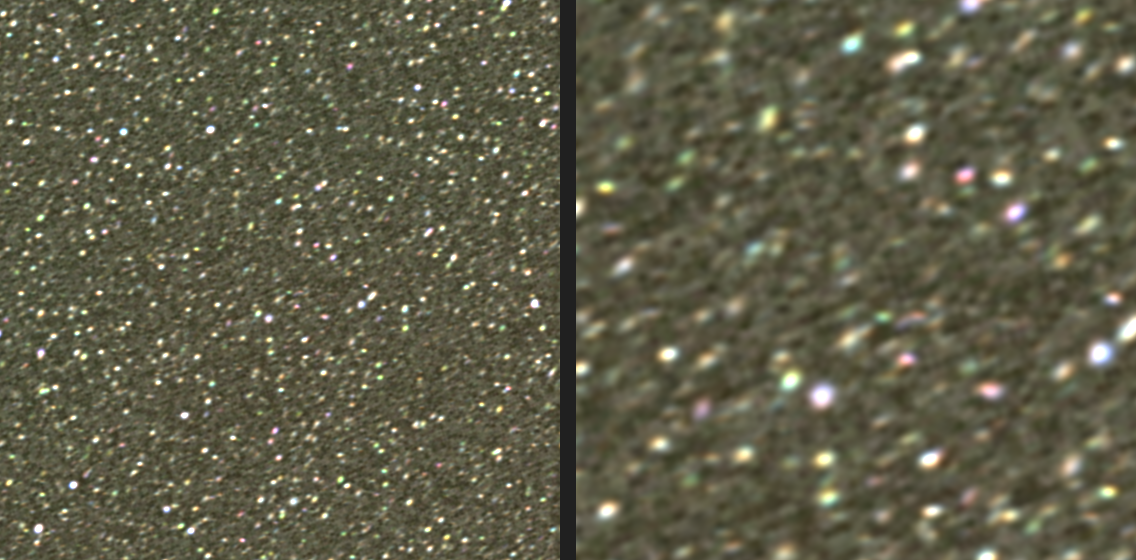
Left: the whole. Right: its middle third, enlarged.
A WebGL 1 fragment shader for this texture:

```glsl
precision highp float;
// Dense field of small tinted stars over a grainy olive-grey night sky.
uniform vec2 u_resolution;

const vec3 SKY = vec3(0.326, 0.322, 0.243);       // mean sky colour
const vec3 WARM_DRIFT = vec3(0.016, -0.003, 0.0); // slow colour change over the sky
const float TILT = 0.4;                           // direction of streaks, radians
const vec2 GRAIN_SCALE = vec2(115.0, 180.0);      // grains per canvas, along and across
const float GRAIN = 0.165;
const float FINE_GRAIN = 0.08;
const float COLOR_GRAIN = 0.03;
const float FRINGE = 0.0006;                      // shift between red and blue light
const float DARK_RING = 0.07;                     // faint shadow around each star
const vec3 STARLIGHT = vec3(1.04, 0.99, 0.93);    // untinted star colour
const vec3 BRIGHT_LIGHT = vec3(0.72, 0.78, 1.25); // blue cast of the brightest stars

// Star layers: cells per canvas, share of filled cells, least and greatest light
const vec4 FAINT_STARS = vec4(64.0, 0.52, 0.07, 0.32);
const vec4 MEDIUM_STARS = vec4(36.0, 0.58, 0.20, 1.12);
const vec4 BRIGHT_STARS = vec4(9.0, 0.25, 0.9, 2.4);
// Star radii along and across the streak
const vec2 FAINT_SIZE = vec2(0.0060, 0.0036);
const vec2 MEDIUM_SIZE = vec2(0.0059, 0.0043);
const vec2 BRIGHT_SIZE = vec2(0.0064, 0.0055);

float hash(vec2 p) {
  vec3 q = fract(vec3(p.xyx) * 0.1031);
  q += dot(q, q.yzx + 33.33);
  return fract((q.x + q.y) * q.z);
}

vec3 hash3(vec2 p) {
  return vec3(hash(p), hash(p + 71.3), hash(p + 137.9));
}

float noise(vec2 p) {
  vec2 i = floor(p);
  vec2 f = fract(p);
  f = f * f * (3.0 - 2.0 * f);
  float low = mix(hash(i), hash(i + vec2(1.0, 0.0)), f.x);
  float high = mix(hash(i + vec2(0.0, 1.0)), hash(i + 1.0), f.x);
  return mix(low, high, f.y);
}

vec2 turn(vec2 p, float angle) {
  float c = cos(angle);
  float s = sin(angle);
  return vec2(c * p.x + s * p.y, c * p.y - s * p.x);
}

// Light of one star at an offset from its centre
float glow(vec2 offset, vec2 size) {
  vec2 e = offset / size;
  float q = dot(e, e);
  return exp(-q) * (1.0 + DARK_RING) - DARK_RING * exp(-0.35 * q);
}

// White light drawn towards a random hue, with warm hues the most common
vec3 starTint(vec3 rnd, float strength) {
  float hue = rnd.x * mix(0.35, 1.0, step(0.4, rnd.y));
  vec3 rainbow = 0.5 + 0.5 * cos(6.2832 * (hue - vec3(0.0, 0.33, 0.67)));
  return mix(STARLIGHT, rainbow * 1.3, strength * rnd.z * rnd.z);
}

vec3 stars(vec2 uv, vec4 layer, vec2 size, float tintStrength, float seed) {
  vec2 p = uv * layer.x;
  vec2 cell = floor(p);
  vec3 light = vec3(0.0);
  for (int y = -1; y <= 1; y++) {
    for (int x = -1; x <= 1; x++) {
      vec2 id = cell + vec2(float(x), float(y));
      vec3 place = hash3(id + seed);
      vec3 look = hash3(id + seed + 211.7);
      vec3 tint = starTint(hash3(id + seed + 419.1), tintStrength);
      float filled = step(place.z, layer.y);
      float power = mix(layer.z, layer.w, pow(look.x, 1.7));
      vec2 d = turn((p - id - place.xy) / layer.x, TILT + (look.y - 0.5) * 0.9);
      vec2 shift = FRINGE * vec2(cos(6.2832 * look.z), sin(6.2832 * look.z));
      vec2 radius = size * mix(0.82, 1.15, look.y);
      vec3 rgb = vec3(glow(d - shift, radius), glow(d, radius), glow(d + shift, radius));
      light += filled * power * tint * rgb;
    }
  }
  return light;
}

vec3 sky(vec2 uv) {
  vec2 g = turn(uv, TILT) * GRAIN_SCALE + 300.0;
  vec2 fine = turn(uv, -0.5) * GRAIN_SCALE.y * 1.15 + 500.0;
  vec3 color = SKY + GRAIN * (noise(g) - 0.5) + FINE_GRAIN * (noise(fine) - 0.5);
  vec3 speckle = vec3(noise(g + 91.0), noise(g + 183.0), noise(g + 277.0));
  color += COLOR_GRAIN * (speckle - 0.5);
  return color + WARM_DRIFT * (noise(uv * 2.5 + 7.0) - 0.5 + 0.4 * (uv.x - uv.y));
}

void main() {
  vec2 uv = gl_FragCoord.xy / u_resolution.y;
  vec3 color = sky(uv);
  color += stars(uv, FAINT_STARS, FAINT_SIZE, 0.4, 17.0);
  color += stars(uv, MEDIUM_STARS, MEDIUM_SIZE, 0.5, 613.0);
  color += BRIGHT_LIGHT * stars(uv, BRIGHT_STARS, BRIGHT_SIZE, 0.5, 907.0);
  gl_FragColor = vec4(clamp(color, 0.0, 1.0), 1.0);
}
```
